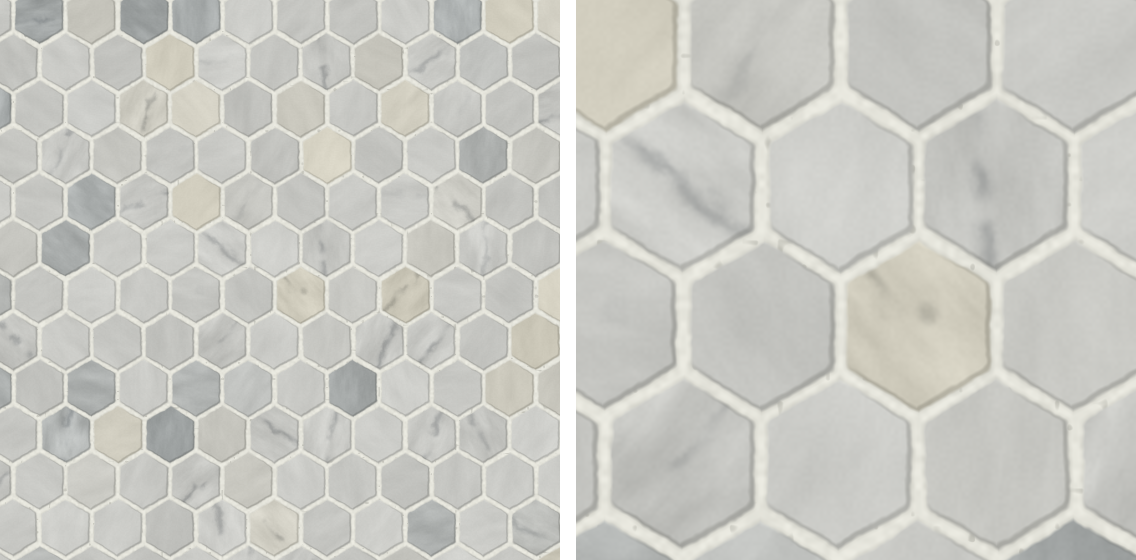
Left, the full canvas; right, a detail of the centre.
Write a WebGL 1 fragment shader that draws this pattern.

```glsl
precision highp float;
// Honed marble hexagon mosaic with pale grout and softly shaded tile edges.

uniform vec2 u_resolution;

float hash(vec2 p) {
  return fract(sin(dot(p, vec2(127.1, 311.7))) * 43758.5453);
}

float noise(vec2 p) {
  vec2 i = floor(p);
  vec2 f = fract(p);
  f = f * f * (3.0 - 2.0 * f);
  return mix(mix(hash(i), hash(i + vec2(1.0, 0.0)), f.x),
             mix(hash(i + vec2(0.0, 1.0)), hash(i + 1.0), f.x), f.y);
}

float fbm(vec2 p) {
  float sum = 0.0;
  float amp = 0.533;
  for (int i = 0; i < 4; i++) {
    sum += amp * noise(p);
    p = p * 2.03 + 17.3;
    amp *= 0.5;
  }
  return sum;
}

mat2 rotation(float a) {
  return mat2(cos(a), sin(a), -sin(a), cos(a));
}

// Apothem distance of a pointy-top hexagon; the unit cell border is at 0.5.
float hexRadius(vec2 q) {
  q = abs(q);
  float side = q.x;
  float slope = dot(q, vec2(0.5, 0.866));
  // Smooth maximum slightly rounds the corners.
  float h = max(0.025 - abs(side - slope), 0.0) / 0.025;
  return max(side, slope) + h * h * 0.00625;
}

// Centre of the hexagonal cell that contains p.
vec2 cellCentre(vec2 p) {
  vec2 period = vec2(1.0, 1.73205);
  vec2 a = floor(p / period + 0.5) * period;
  vec2 b = (floor(p / period) + 0.5) * period;
  return length(p - a) < length(p - b) ? a : b;
}

vec3 marble(vec2 q, vec2 id) {
  float tone = hash(id + 3.7);
  float dark = smoothstep(0.8, 1.0, hash(id + 11.3));
  float warm = smoothstep(0.76, 0.95, hash(id + 23.9)) * (1.0 - dark);
  float veined = smoothstep(0.68, 0.95, hash(id + 41.1));

  vec3 stone = vec3(0.782, 0.784, 0.768) + (tone - 0.5) * 0.06;
  stone -= dark * vec3(0.145, 0.13, 0.115);
  stone += warm * vec3(0.035, 0.018, -0.025);

  // Drifting clouds, stretched along a random direction per tile.
  vec2 w = rotation(6.283 * hash(id + 57.7)) * q;
  float cloud = fbm(w * vec2(1.8, 4.5) + id * 7.31);
  stone += (cloud - 0.5) * (0.075 + 0.1 * dark + 0.09 * veined);

  // Thin grey veins, broken up by a second noise.
  float bend = w.y + 0.22 * (fbm(w * 5.0 + id * 3.17) - 0.5)
             + 0.3 * (hash(id + 71.9) - 0.5);
  float vein = exp(-bend * bend * 260.0) * smoothstep(0.3, 0.7, noise(w * 5.0 + id * 5.1));
  stone -= vein * veined * vec3(0.14, 0.135, 0.125);
  return stone;
}

void main() {
  vec2 uv = gl_FragCoord.xy / u_resolution;
  vec2 p = (uv - vec2(0.0241, 0.0573)) / vec2(0.0933, 0.0960);
  float blur = max(0.014, 0.9 / (0.0933 * min(u_resolution.x, u_resolution.y)));

  vec2 centre = cellCentre(p);
  vec2 id = floor(centre * vec2(2.0, 1.1547) + 0.5);

  // Slight hand-laid offset, tilt and chipped outline for each tile.
  vec2 q = p - centre - 0.018 * (vec2(hash(id), hash(id + 5.5)) - 0.5);
  q = rotation(0.04 * (hash(id + 9.1) - 0.5)) * q;
  float wobble = 0.016 * (noise(p * 9.0) - 0.5) + 0.008 * (noise(p * 27.0) - 0.5);
  float body = hexRadius(q) + wobble - 0.457;
  float face = hexRadius(q + vec2(0.014, -0.013)) + wobble - 0.441;

  // Sandy grout, shaded where it meets the tile.
  vec3 grout = vec3(0.905, 0.903, 0.868) + 0.05 * (noise(p * 24.0) - 0.5);
  grout -= 0.05 * (1.0 - smoothstep(0.0, 0.035, body));
  grout -= 0.1 * smoothstep(0.86, 0.97, noise(p * 13.0 + 31.0));

  vec3 stone = marble(q, id);
  stone += 0.014 * (noise(p * 42.0) - 0.5);

  // The face sits up and left of the body, revealing a shaded lower edge.
  vec3 edge = stone * 0.85 + vec3(0.005, 0.005, 0.0);
  float lit = dot(normalize(q + 0.0001), vec2(-0.75, 0.66));
  edge = mix(edge, stone * 1.04, smoothstep(0.0, 0.7, lit));
  vec3 tile = mix(stone, edge, smoothstep(-blur, blur, face));
  vec3 color = mix(tile, grout, smoothstep(-blur, blur, body));

  gl_FragColor = vec4(color, 1.0);
}
```
